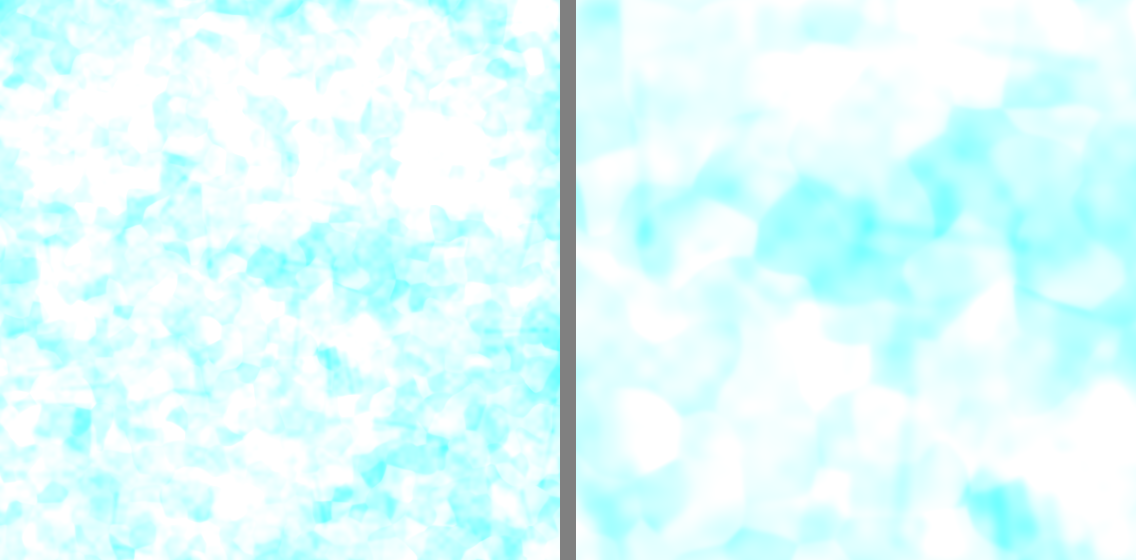
Left, the full canvas; right, a detail of the centre.
Write a WebGL 1 fragment shader that draws this texture.

```glsl
precision highp float;
// Pale cyan mottling on white: soft angular flecks, cloudy grain and faint strokes.
uniform vec2 u_resolution;

float hash(vec2 p) {
  return fract(sin(dot(p, vec2(127.1, 311.7))) * 43758.5453);
}

vec2 hash2(vec2 p) {
  return vec2(hash(p), hash(p + 57.3));
}

float valueNoise(vec2 p) {
  vec2 cell = floor(p);
  vec2 f = fract(p);
  f = f * f * (3.0 - 2.0 * f);
  float low = mix(hash(cell), hash(cell + vec2(1.0, 0.0)), f.x);
  float high = mix(hash(cell + vec2(0.0, 1.0)), hash(cell + vec2(1.0)), f.x);
  return mix(low, high, f.y);
}

// Voronoi patches of random tone, blended softly where they meet
float facets(vec2 p, float sharpness) {
  vec2 cell = floor(p);
  float toneSum = 0.0;
  float weightSum = 0.0;
  for (int y = -1; y <= 1; y++) {
    for (int x = -1; x <= 1; x++) {
      vec2 id = cell + vec2(float(x), float(y));
      vec2 offset = id + 0.1 + 0.8 * hash2(id) - p;
      float weight = exp(-sharpness * dot(offset, offset));
      toneSum += weight * hash(id + 19.7);
      weightSum += weight;
    }
  }
  return toneSum / weightSum;
}

float segmentDistance(vec2 p, vec2 halfSpan) {
  float along = clamp(dot(p, halfSpan) / dot(halfSpan, halfSpan), -1.0, 1.0);
  return length(p - halfSpan * along);
}

// Sparse short strokes, nearly level or upright
float strokes(vec2 p, float density, float width) {
  vec2 cell = floor(p);
  float ink = 0.0;
  for (int y = -1; y <= 1; y++) {
    for (int x = -1; x <= 1; x++) {
      vec2 id = cell + vec2(float(x), float(y));
      vec2 center = id + hash2(id + 3.1);
      float quarterTurn = step(0.5, hash(id + 8.4)) * 1.5708;
      float angle = quarterTurn + 0.5 * (hash(id + 5.9) - 0.5);
      float reach = mix(0.2, 0.5, hash(id + 2.6));
      float d = segmentDistance(p - center, reach * vec2(cos(angle), sin(angle)));
      float present = step(hash(id + 41.2), density);
      ink = max(ink, present * (1.0 - smoothstep(0.0, width, d)));
    }
  }
  return ink;
}

// Broad layout: busier rim and base, clearer upper middle
float layout(vec2 uv) {
  vec2 toBorder = min(uv, 1.0 - uv);
  float rim = 1.0 - smoothstep(0.0, 0.12, min(toBorder.x, toBorder.y));
  vec2 fromClearing = (uv - vec2(0.46, 0.79)) / vec2(0.27, 0.2);
  float clearing = exp(-dot(fromClearing, fromClearing));
  return 0.85 * rim - 0.75 * clearing + 0.35 * (0.5 - uv.y);
}

// Layered texture, scaled to zero mean and unit spread
float mottling(vec2 uv) {
  vec2 warp = vec2(valueNoise(uv * 26.0), valueNoise(uv * 26.0 + 71.0)) - 0.5;
  vec2 p = uv + 0.022 * warp;
  float sum = 0.22 * valueNoise(p * 6.0 + 4.0)
            + 0.25 * facets(p * 14.0, 18.0)
            + 0.25 * facets(p * 30.0 + 33.0, 14.0)
            + 0.20 * valueNoise(p * 40.0 + 12.0)
            + 0.12 * valueNoise(uv * 85.0 + 25.0);
  return (sum - 0.52) / 0.112;
}

void main() {
  vec2 uv = gl_FragCoord.xy / u_resolution;
  float level = 0.93 * mottling(uv) + layout(uv);
  level += 0.8 * strokes(uv * 9.0, 0.3, 0.08);

  // Curve from level to tint: wide white areas, rare strong cyan
  level = clamp(level, -0.92, 4.0);
  float tint = 0.08 + 0.1 * level + 0.015 * level * level;

  vec3 white = vec3(1.0);
  vec3 cyan = vec3(0.0, 1.0, 1.0);
  gl_FragColor = vec4(mix(white, cyan, clamp(tint, 0.0, 1.0)), 1.0);
}
```
